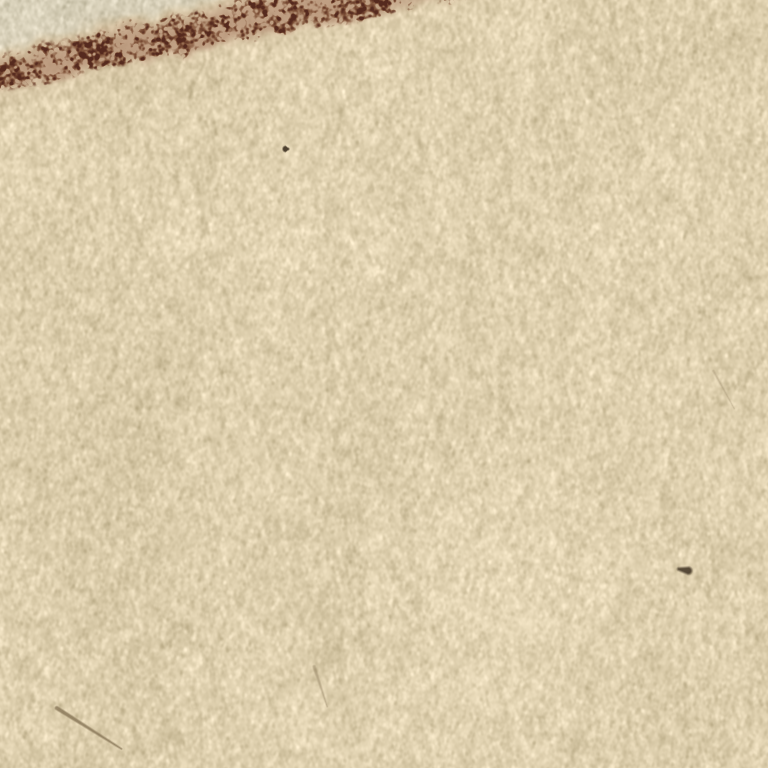
This texture is drawn by a Shadertoy shader. Its source:

```glsl
const vec3 PAPER = vec3(0.873, 0.815, 0.684);
const vec3 PALE = vec3(0.855, 0.825, 0.735);
const vec3 WASH = vec3(0.715, 0.570, 0.465);
const vec3 RUST = vec3(0.450, 0.260, 0.160);
const vec3 DARK_RUST = vec3(0.290, 0.120, 0.090);
const vec3 INK = vec3(0.240, 0.190, 0.130);
const vec3 PENCIL = vec3(0.520, 0.450, 0.330);

vec3 hash3(vec2 cell) {
    vec3 q = fract(cell.xyx * vec3(0.1031, 0.1030, 0.0973));
    q += dot(q, q.yxz + 33.33);
    return fract((q.xxy + q.yzz) * q.zyx);
}

// Cellular noise: soft light and dark bumps, one per cell, centred on zero
float grain(vec2 p, float seed) {
    vec2 cell = floor(p);
    float sum = 0.0;
    for (int j = -1; j <= 1; j++) {
        for (int i = -1; i <= 1; i++) {
            vec2 c = cell + vec2(i, j);
            vec3 h = hash3(c + seed);
            vec2 d = p - c - h.xy;
            float bump = max(0.0, 1.0 - dot(d, d));
            sum += (2.0 * h.z - 1.0) * bump * bump;
        }
    }
    return sum;
}

vec2 rotate(vec2 p, float angle) {
    float c = cos(angle), s = sin(angle);
    return vec2(c * p.x - s * p.y, s * p.x + c * p.y);
}

// Coverage of a soft tapered stroke from a to b
float stroke(vec2 p, vec2 a, vec2 b, float radius, float soft) {
    vec2 ab = b - a;
    float t = clamp(dot(p - a, ab) / dot(ab, ab), 0.0, 1.0);
    float d = length(p - a - ab * t) - radius * (1.0 - 0.6 * t);
    return 1.0 - smoothstep(-soft, soft, d);
}

// Brightness change from pulp, fibres and broad stains
float paperTone(vec2 p) {
    float tone = 0.036 * grain(p * vec2(165.0, 120.0), 11.0);
    tone += 0.042 * grain(p * vec2(270.0, 220.0), 57.0);
    tone += 0.026 * grain(rotate(p, 0.35) * vec2(230.0, 75.0), 83.0);
    tone += 0.022 * grain(rotate(p, -0.3) * vec2(220.0, 70.0), 131.0);
    tone += 0.013 * grain(p * vec2(38.0, 24.0), 29.0);
    tone += 0.015 * grain(p * 7.0, 171.0);
    float crease = exp(-pow((p.x - 0.488) / 0.012, 2.0));
    return tone + 0.014 * crease * smoothstep(0.65, 0.3, p.y);
}

// Height above the lower edge of the slanted stain
float stainHeight(vec2 p) {
    float wobble = 0.002 * sin(p.x * 31.0) + 0.0015 * sin(p.x * 73.0 + 1.0);
    return p.y - 0.880 - 0.197 * p.x + wobble
         + 0.005 * grain(p * 65.0, 211.0);
}

vec3 addStain(vec3 color, vec2 p) {
    float h = stainHeight(p);
    float top = 0.046 + 0.035 * p.x;
    color = mix(color, PALE + (color - PAPER), smoothstep(top, top + 0.02, h));
    float body = smoothstep(-0.004, 0.014, h)
               * (1.0 - smoothstep(top - 0.018, top + 0.014, h));
    float halo = exp(-pow((h - 0.5 * top) / 0.034, 2.0));
    float fade = 1.0 - 0.6 * smoothstep(0.45, 0.62, p.x);
    color = mix(color, WASH, fade * (0.15 * halo + 0.65 * body));

    // Fine clotted pigment, confined to the body of the stain
    float clots = 0.55 * grain(p * vec2(150.0, 165.0), 239.0)
                + 0.60 * grain(p * 270.0, 263.0)
                + 0.45 * grain(rotate(p, -0.2) * vec2(26.0, 48.0), 307.0);
    float pigment = clots + 0.75 * body * fade - 0.70;
    float inside = smoothstep(0.05, 0.5, body);
    color = mix(color, RUST, 0.8 * inside * smoothstep(-0.3, 0.35, pigment));
    return mix(color, DARK_RUST, 0.8 * inside * smoothstep(0.15, 0.7, pigment));
}

vec3 addMarks(vec3 color, vec2 p, float soft) {
    float scratch = stroke(p, vec2(0.074, 0.078), vec2(0.158, 0.025), 0.0026, soft);
    float hair = stroke(p, vec2(0.409, 0.132), vec2(0.426, 0.080), 0.0020, soft);
    float nick = stroke(p, vec2(0.929, 0.517), vec2(0.956, 0.468), 0.0014, soft);
    color = mix(color, PENCIL, 0.8 * scratch + 0.4 * hair + 0.3 * nick);

    float smallSpeck = stroke(p, vec2(0.372, 0.806), vec2(0.375, 0.806), 0.0040, soft);
    float longSpeck = stroke(p, vec2(0.896, 0.257), vec2(0.884, 0.259), 0.0050, 1.5 * soft);
    return mix(color, INK, max(0.9 * smallSpeck, 0.85 * longSpeck));
}

void mainImage(out vec4 fragColor, in vec2 fragCoord) {
    vec2 p = fragCoord / iResolution.y;
    float soft = max(0.0016, 1.0 / iResolution.y);
    vec3 color = PAPER + paperTone(p) * vec3(1.0, 1.0, 1.08);
    color = addStain(color, p);
    color = addMarks(color, p, soft);
    fragColor = vec4(clamp(color, 0.0, 1.0), 1.0);
}
```
